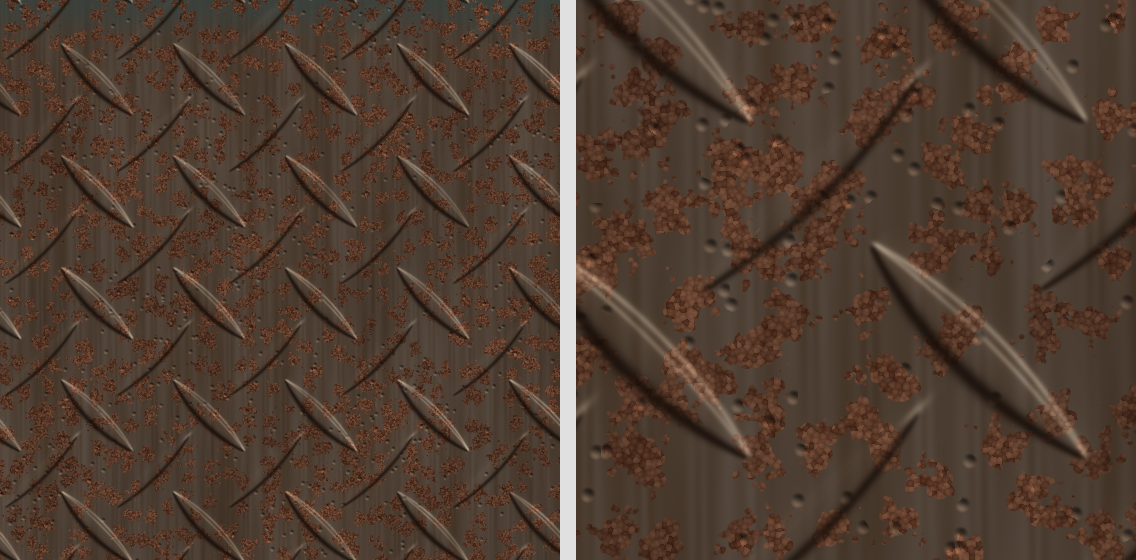
Left, the full canvas; right, a detail of the centre.
Write a Shadertoy shader that draws this texture.

```glsl
// Rusty diamond tread plate: a 5 by 5 grid of crossed, lens-shaped raised lugs.
// Lugs are shaded by curved highlight and shadow lines; layered cellular noise
// makes rust, grain and pits, while layered sines make the vertical streaks.

const float REPEATS = 5.0;
const float LUG_HALF_LENGTH = 0.465;   // in grid cells
const vec3 STEEL_DARK  = vec3(0.265, 0.205, 0.155);
const vec3 STEEL_LIGHT = vec3(0.330, 0.280, 0.240);
const vec3 RUST_DARK   = vec3(0.220, 0.105, 0.055);
const vec3 RUST_LIGHT  = vec3(0.460, 0.305, 0.225);
const vec3 TOP_TINT    = vec3(0.220, 0.255, 0.240);
const vec3 SHADOW      = vec3(0.085, 0.050, 0.030);
const vec3 GLINT       = vec3(0.370, 0.355, 0.320);

vec2 hash2(vec2 p) {
    vec3 q = fract(p.xyx * vec3(0.1031, 0.1030, 0.0973));
    q += dot(q, q.yzx + 33.33);
    return fract((q.xx + q.yz) * q.zy);
}

// Cellular noise: offset from the nearest point (xy) and its random id (z).
vec3 cellular(vec2 p) {
    vec2 base = floor(p);
    vec3 nearest = vec3(9.0, 9.0, 0.0);
    for (int y = -1; y <= 1; y++)
    for (int x = -1; x <= 1; x++) {
        vec2 id = base + vec2(x, y);
        vec2 offset = p - id - hash2(id);
        if (dot(offset, offset) < dot(nearest.xy, nearest.xy))
            nearest = vec3(offset, hash2(id + 71.0).x);
    }
    return nearest;
}

float cellDistance(vec2 p) {
    return length(cellular(p).xy);
}

// Slow, wandering variation, roughly -1 to 1.
float patches(vec2 p) {
    return 0.5 * sin(9.0 * p.x + 2.0 * sin(7.0 * p.y + 1.0))
         + 0.5 * sin(13.0 * p.y + 2.0 * sin(11.0 * p.x + 4.0));
}

// Vertical streaks from sines that drift slowly down the plate, 0 to 1.
float streaks(vec2 p) {
    float sum = 0.0, frequency = 31.0;
    for (int i = 0; i < 6; i++) {
        float k = float(i);
        float strength = 0.6 + 0.4 * sin(p.y * (9.0 + 4.0 * k) + p.x * 29.0 + k);
        sum += strength * sin(frequency * p.x + 1.5 * sin(5.0 * p.y + 2.1 * k)
                              + 2.0 * sin(frequency * 0.37 * p.x + k));
        frequency *= 1.75;
    }
    return clamp(0.5 + 0.19 * sum, 0.0, 1.0);
}

// Rust coverage with ragged edges, 0 to 1.
float rustMask(vec2 p) {
    float field = cellDistance(p * 27.0)
                + 0.46 * cellDistance(p * 63.0 + 17.0)
                + 0.34 * cellDistance(p * 139.0 + 5.0);
    float level = 0.675 + 0.07 * patches(p);
    return 1.0 - smoothstep(level - 0.035, level + 0.035, field);
}

// Sparse embossed pits: signed light, dark above and bright below.
float pits(vec2 p, float density) {
    vec3 pit = cellular(p * 75.0);
    float present = step(pit.z, density);
    float body = 1.0 - smoothstep(0.10, 0.40, length(pit.xy));
    return -present * body * dot(pit.xy, vec2(1.8, 4.5));
}

float line(float distance, float width) {
    return exp(-distance * distance / (width * width));
}

// One lug per cell; returns highlight (x) and shadow (y).
vec2 lug(vec2 cell, vec2 centre, vec2 axis, float halfWidth, float spread, float shine) {
    vec2 q = fract(cell - centre + 0.5) - 0.5;
    float along = dot(q, axis) / LUG_HALF_LENGTH;
    float across = dot(q, vec2(-axis.y, axis.x));
    float taper = max(1.0 - along * along, 0.0);
    float edge = halfWidth * taper;
    float ends = smoothstep(0.0, 0.14, taper);

    float rim = line(across - 0.85 * edge, 0.010);
    float crest = 0.75 * line(across - 0.45 * edge, 0.009);
    float body = 0.10 * line(across - 0.50 * edge, 0.045);
    float shadow = line(across + edge, 0.010 + spread * edge);
    return ends * vec2(shine * (rim + crest) + body, shadow);
}

void mainImage(out vec4 fragColor, in vec2 fragCoord) {
    vec2 p = fragCoord / iResolution.y;
    float patchiness = patches(p + 0.37);

    // Streaked steel, cooler along the top edge
    vec3 color = mix(STEEL_DARK, STEEL_LIGHT, streaks(p));
    color *= 1.0 + 0.05 * patchiness;
    color = mix(color, TOP_TINT, 0.8 * smoothstep(0.91, 1.0, p.y));

    // Grainy rust
    vec3 speck = cellular(p * 310.0);
    float grain = 0.70 * speck.z + 0.5 * (1.0 - length(speck.xy)) - 0.10;
    vec3 rust = mix(RUST_DARK, RUST_LIGHT, clamp(grain, 0.0, 1.0));
    rust *= 0.97 + 0.12 * patches(p * 1.7 + 2.0);
    color = mix(color, rust, 0.9 * rustMask(p));

    // Pits and the two crossed families of lugs
    color *= 1.0 + 0.7 * pits(p, 0.10 + 0.12 * patchiness);
    const float D = 0.70711;
    vec2 falling = lug(p * REPEATS, vec2(0.866, 0.29), vec2(D, -D), 0.080, 0.20, 0.62);
    vec2 rising = lug(p * REPEATS, vec2(0.365, 0.79), vec2(D, D), 0.055, 0.14, 0.05);
    float wear = 0.8 + 0.3 * patches(p * 3.0);
    color = mix(color, SHADOW, 0.82 * falling.y);
    color = mix(color, SHADOW, 0.70 * rising.y);
    color += GLINT * wear * (falling.x + 0.5 * rising.x);

    // Bright worn tip at the upper end of each rising lug
    vec2 tip = fract(p * REPEATS - vec2(0.68, 0.11) + 0.5) - 0.5;
    color += 0.45 * GLINT * line(dot(tip, vec2(D, D)), 0.05) * line(dot(tip, vec2(-D, D)), 0.014);

    fragColor = vec4(color, 1.0);
}
```
